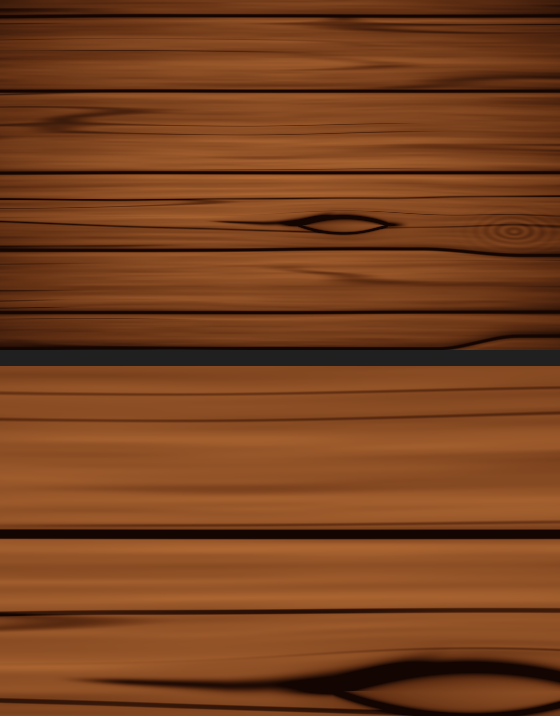
Top: the whole. Bottom: its middle third, enlarged.
A WebGL 1 fragment shader for this texture:

```glsl
precision highp float;
// Dark-stained horizontal boards split by black seams, with a lens-shaped knot.
// Stretched value noise makes the grain; seams, cracks and knot lower a tone
// value that a three-colour ramp turns into wood under a soft vignette.
uniform vec2 u_resolution;

#define SEAMS 6
#define SEAM_HALF_WIDTH 0.0045
#define BASE_TONE 0.88
#define GRAIN_CONTRAST 0.9
#define HAIRLINE_DEPTH 0.34
#define KNOT_CENTER vec2(0.98, 0.357)
#define KNOT_HALF_SIZE vec2(0.13, 0.024)
#define SWIRL_CENTER vec2(1.47, 0.337)
#define DARK vec3(0.075, 0.018, 0.006)
#define MID vec3(0.39, 0.19, 0.075)
#define LIGHT vec3(0.65, 0.38, 0.185)

float hash(vec2 p) {
  vec3 q = fract(vec3(p.xyx) * 0.1031);
  q += dot(q, q.yzx + 33.33);
  return fract((q.x + q.y) * q.z);
}

float noise(vec2 p) {
  vec2 i = floor(p), f = fract(p);
  f = f * f * (3.0 - 2.0 * f);
  return mix(mix(hash(i), hash(i + vec2(1.0, 0.0)), f.x),
             mix(hash(i + vec2(0.0, 1.0)), hash(i + 1.0), f.x), f.y);
}

// Height of seam i, counted from the top; two lower seams bend at the right.
float seamHeight(float i, float x) {
  float y = 0.954 - i * (0.225 - 0.0052 * (i - 2.4) * (i - 2.4));
  float wave = 0.003 * (noise(vec2(x * 2.5, i * 7.0)) - 0.5);
  if (i == 3.0) wave += 0.005 * smoothstep(0.6, 1.1, x) - 0.02 * smoothstep(1.2, 1.5, x);
  if (i == 5.0) wave += 0.035 * smoothstep(1.25, 1.48, x);
  return y + wave;
}

// Soft line of the given half width at distance d.
float stroke(float d, float halfWidth) {
  float px = 1.0 / u_resolution.y;
  return 1.0 - smoothstep(halfWidth - px, halfWidth + px, abs(d));
}

// Grain tone around zero; v is the height after bending around knots.
float grain(float x, float v, float seed) {
  v += 0.012 * (noise(vec2(x * 2.0 + seed, v * 9.0)) - 0.5);
  float bands = noise(vec2(x * 0.9 + seed, v * 34.0)) - 0.5;
  float streaks = noise(vec2(x * 2.2 + seed, v * 100.0)) - 0.5;
  float fibres = noise(vec2(x * 7.0 + seed, v * 190.0)) - 0.5;
  float level = noise(vec2(x * 0.8 - seed, v * 38.0 + 50.0));
  float patches = smoothstep(0.4, 0.7, noise(vec2(x * 1.6 + seed, v * 14.0 + 9.0)));
  float hairline = patches * (1.0 - smoothstep(0.0, 0.085, abs(level - 0.5)));
  return GRAIN_CONTRAST * (0.27 * bands + 0.22 * streaks + 0.12 * fibres)
       - HAIRLINE_DEPTH * hairline;
}

void main() {
  vec2 p = gl_FragCoord.xy / u_resolution.y;
  vec2 centered = 2.0 * gl_FragCoord.xy / u_resolution - 1.0;

  // Seams: black core, shaded board edges and a thin lit bevel below.
  float board = 0.0, groove = 0.0, edgeTone = 0.0;
  for (int k = 0; k < SEAMS; k++) {
    float i = float(k);
    float d = p.y - seamHeight(i, p.x);
    board += step(d, 0.0);
    groove = max(groove, stroke(d, SEAM_HALF_WIDTH));
    edgeTone -= d > 0.0 ? 0.4 * exp(-d / 0.013) : 0.28 * exp(d / 0.007);
    edgeTone += 0.09 * exp(-pow((d + 0.014) / 0.005, 2.0));
  }

  // Bend the grain around the knot and the swirl.
  vec2 toKnot = p - KNOT_CENTER;
  vec2 toSwirl = p - SWIRL_CENTER;
  vec2 knotReach = toKnot / vec2(0.2, 0.045);
  vec2 swirlReach = toSwirl / vec2(0.16, 0.045);
  float v = p.y - 0.7 * toKnot.y * exp(-dot(knotReach, knotReach))
                - 0.6 * toSwirl.y * exp(-dot(swirlReach, swirlReach));

  float vignette = 1.0 - 0.36 * centered.x * centered.x - 0.28 * centered.y * centered.y;
  float tone = BASE_TONE * vignette + edgeTone;
  tone += grain(p.x, v, board * 17.3) * (0.45 + 0.55 * vignette);

  // Swirl rings.
  float ring = length(toSwirl * vec2(1.0, 2.1));
  tone += 0.09 * sin(ring * 190.0 + 5.0 * noise(p * vec2(9.0, 20.0))) * exp(-ring * ring * 90.0);

  // Long cracks on the knotted board.
  float wander = 0.008 * (noise(vec2(p.x * 3.0, 4.0)) - 0.5);
  float upper = p.y - 0.431 - wander - 0.006 * smoothstep(1.1, 1.35, p.x);
  float lower = p.y - 0.367 + 0.035 * p.x - 0.5 * wander;
  float wear = 0.45 + 0.55 * noise(vec2(p.x * 5.0, 2.0));
  tone -= 0.65 * wear * stroke(upper, 0.0022) + 0.14 * exp(-abs(upper) / 0.006);
  tone -= (0.5 * wear * stroke(lower, 0.0022) + 0.12 * exp(-abs(lower) / 0.006))
        * (1.0 - smoothstep(0.85, 1.0, p.x));

  // Knot: smooth heart, dark rim that is heavier on top, soft outer shadow.
  float u = toKnot.x / KNOT_HALF_SIZE.x;
  float rim = abs(toKnot.y) - KNOT_HALF_SIZE.y * max(1.0 - u * u, 0.0);
  float span = 1.0 - smoothstep(0.95, 1.5, abs(u));
  float heart = 1.0 - smoothstep(-0.006, 0.0, rim);
  float heartTone = 0.76 - 11.0 * max(toKnot.y + 0.002, 0.0) + 0.18 * u;
  tone = mix(tone, heartTone + 0.25 * grain(p.x, v, 5.0), heart);
  float rimWidth = mix(0.004, 0.0075, step(0.0, toKnot.y));
  tone -= span * (0.75 * exp(-pow(rim / rimWidth, 2.0)) + 0.3 * exp(-abs(rim) / 0.012));

  // Tapered tail sweeping left from the rim.
  float rise = max(p.x - 0.75, 0.0);
  float tail = p.y - 0.362 - 0.7 * rise * rise - 0.04 * max(0.75 - p.x, 0.0);
  float taper = smoothstep(0.58, 0.88, p.x);
  float tailSpan = smoothstep(0.58, 0.66, p.x) * (1.0 - smoothstep(0.89, 0.97, p.x));
  tone -= 0.7 * tailSpan * exp(-pow(tail / mix(0.0025, 0.008, taper), 2.0));

  tone = clamp(mix(tone, 0.0, groove), 0.0, 1.12);
  vec3 color = mix(DARK, MID, min(tone * 2.0, 1.0));
  color = mix(color, LIGHT, max(tone * 2.0 - 1.0, 0.0));
  gl_FragColor = vec4(color, 1.0);
}
```
